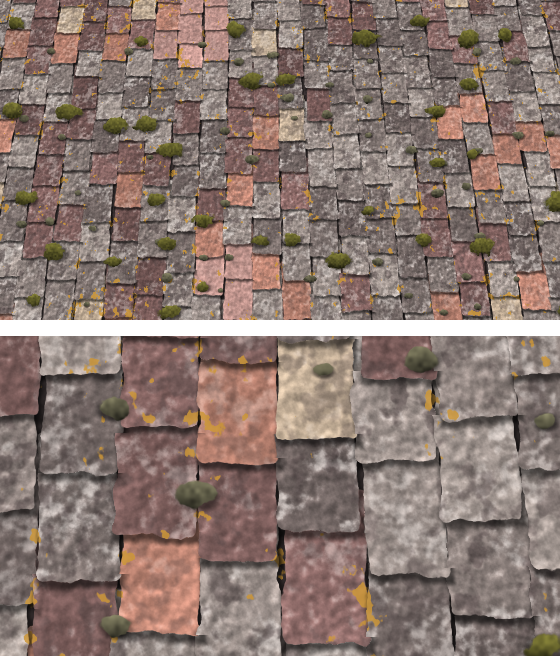
Top: the whole. Bottom: its middle third, enlarged.
A Shadertoy shader for this texture:

```glsl
// Weathered clay roof: staggered tile columns fanning downwards, with lichen and moss.

// Layout: lengths in canvas heights, patches in tile units
const float AXIS_X = 0.79;         // column that runs straight down
const float WIDTH_TOP = 0.075;     // column width at the top edge
const float WIDTH_BOTTOM = 0.094;  // column width at the bottom edge
const float ROW_TOP = 0.082;       // row height at the top edge
const float ROW_GROWTH = 0.53;     // relative row growth over the canvas
const float TILE_ASPECT = 1.2;     // exposed height over width
const float CORNER = 0.07;
const vec2 PATCH_A = vec2(-2.2, 1.6);  // newer pink tiles
const vec2 PATCH_B = vec2(-1.0, 9.2);

// Colours
const vec3 GREY_DARK = vec3(0.43, 0.385, 0.375);
const vec3 GREY_LIGHT = vec3(0.66, 0.615, 0.59);
const vec3 MAROON = vec3(0.49, 0.37, 0.36);
const vec3 ORANGE = vec3(0.74, 0.52, 0.45);
const vec3 PINK = vec3(0.75, 0.58, 0.55);
const vec3 SAND = vec3(0.75, 0.67, 0.58);
const vec3 LICHEN = vec3(0.77, 0.745, 0.73);
const vec3 OCHRE = vec3(0.80, 0.59, 0.22);
const vec3 GRIME = vec3(0.32, 0.275, 0.275);
const vec3 GAP = vec3(0.21, 0.18, 0.18);
const vec3 MOSS = vec3(0.35, 0.34, 0.15);
const vec3 TUFT = vec3(0.36, 0.35, 0.27);

float hash(vec2 p) {
    vec3 q = fract(p.xyx * 0.1031);
    q += dot(q, q.yzx + 33.33);
    return fract((q.x + q.y) * q.z);
}

vec2 hash2(vec2 p) { return vec2(hash(p), hash(p + 57.3)); }

float noise(vec2 p) {
    vec2 i = floor(p), f = fract(p);
    f = f * f * (3.0 - 2.0 * f);
    return mix(mix(hash(i), hash(i + vec2(1, 0)), f.x),
               mix(hash(i + vec2(0, 1)), hash(i + vec2(1, 1)), f.x), f.y);
}

float fbm(vec2 p) {
    float sum = 0.0, amp = 0.533;
    for (int i = 0; i < 4; i++) {
        sum += amp * noise(p);
        p = mat2(1.6, 1.2, -1.2, 1.6) * p + 11.7;
        amp *= 0.5;
    }
    return sum;
}

// Clay colour in rgb, amount of weathering in a
vec4 tileClay(vec2 id, vec2 centre) {
    float kind = hash(id + 3.1) + 0.3 * (noise(centre * 0.4 + 20.0) - 0.5);
    float tone = hash(id + 8.7);
    float patchDist = min(length((centre - PATCH_A) * vec2(0.62, 0.55)),
                          length((centre - PATCH_B) * vec2(0.62, 0.7)));
    if (patchDist + 0.5 * tone < 1.0) return vec4(PINK * (0.92 + 0.16 * tone), 0.15);
    if (kind > 0.93) return vec4(ORANGE * (0.86 + 0.2 * tone), 0.4);
    if (kind > 0.74) return vec4(MAROON * (0.84 + 0.32 * tone), 0.6);
    if (kind < 0.03) return vec4(SAND, 0.5);
    return vec4(mix(GREY_DARK, GREY_LIGHT, tone), mix(0.6, 1.0, hash(id + 4.4)));
}

// Scattered domes, lit from above
void drawMoss(inout vec3 col, vec2 p, float cell, float chance, float size, vec3 tint) {
    vec2 base = floor(p / cell);
    float rough = fbm(p * 55.0), fuzz = noise(p * 190.0);
    for (int y = -1; y <= 1; y++)
    for (int x = -1; x <= 1; x++) {
        vec2 id = base + vec2(x, y);
        if (hash(id + cell * 91.0) > chance) continue;
        vec2 centre = (id + 0.15 + 0.7 * hash2(id + 5.0)) * cell;
        vec2 radius = size * mix(0.5, 1.0, hash(id + 9.4)) * vec2(1.0 + 0.5 * hash(id + 2.6), 0.9);
        vec2 q = (p - centre) / radius;
        float d = length(q) + 1.1 * (rough - 0.5);
        col *= mix(0.5, 1.0, smoothstep(0.7, 1.35, length(q + vec2(-0.08, 0.25))));
        float light = 0.55 + 0.4 * q.y + 0.5 * rough + 0.4 * fuzz;
        col = mix(col, tint * max(light, 0.35), smoothstep(1.08, 0.88, d));
    }
}

void mainImage(out vec4 fragColor, in vec2 fragCoord) {
    vec2 p = fragCoord / iResolution.y;
    float down = 1.0 - p.y;
    float colWidth = mix(WIDTH_TOP, WIDTH_BOTTOM, down);
    vec2 roof = vec2((p.x - AXIS_X) / colWidth,
                     log(1.0 + ROW_GROWTH * down) / (ROW_GROWTH * ROW_TOP));
    float soft = 0.8 / (iResolution.y * colWidth);
    float chip = 0.11 * (fbm(roof * 5.0) - 0.5);

    // Lay tiles from the lower rows up, each overlapping the one below
    vec4 clay = vec4(GAP, 0.0);
    float shade = 1.0, edge = 0.0;
    vec2 seed = vec2(0.0);
    for (int r = 1; r >= -1; r--)
    for (int c = -1; c <= 1; c++) {
        float column = floor(roof.x) + float(c);
        float stagger = 0.5 * mod(column, 2.0) + 0.3 * hash(vec2(column, 71.0));
        vec2 id = vec2(column, floor(roof.y - stagger) + float(r));
        vec2 jitter = hash2(id + 31.0) - 0.5;
        vec2 foot = vec2(column + 0.5, id.y + 1.0 + stagger) + jitter * vec2(0.1, 0.16);
        vec2 q = (roof - foot) * vec2(1.0, TILE_ASPECT);
        q += vec2(-q.y, q.x) * 0.1 * (hash(id + 13.0) - 0.5);
        vec2 halfSize = vec2(0.475 + 0.04 * hash(id + 19.0), 0.9);
        vec2 b = abs(q + vec2(0.0, halfSize.y)) - halfSize + CORNER;
        float d = length(max(b, 0.0)) + min(max(b.x, b.y), 0.0) - CORNER + chip;
        vec2 s = abs(q + vec2(-0.03, halfSize.y - 0.06)) - halfSize;
        shade *= mix(0.45, 1.0, smoothstep(-0.03, 0.08, max(s.x, s.y) + chip));
        float cover = smoothstep(soft, -soft, d);
        clay = mix(clay, tileClay(id, foot), cover);
        shade = mix(shade, 1.0, cover);
        edge = mix(edge, d, cover);
        if (cover > 0.5) seed = id;
    }

    // Rough, blotched surface
    vec2 s = roof * vec2(1.0, TILE_ASPECT) + 17.0 * hash2(seed);
    float blotch = fbm(s * 2.4), grain = fbm(s * 8.0), speck = noise(s * 15.0);
    float relief = grain - fbm(s * 8.0 + vec2(0.35, 0.45));
    float wear = clay.a;
    vec3 col = clay.rgb * (0.8 + 0.24 * grain + 0.18 * speck);
    float crust = smoothstep(0.5, 0.68, 0.5 * blotch + 0.35 * grain + 0.15 * speck);
    col = mix(col, LICHEN, 0.68 * wear * crust);
    col = mix(col, GRIME, 0.58 * wear * smoothstep(0.47, 0.3, fbm(s * 4.5 + 40.0)));
    col *= 1.0 + 0.6 * relief * (0.3 + 0.7 * wear);
    col *= 1.0 + 0.08 * smoothstep(-0.14, -0.05, edge);

    // Ochre lichen, mostly along tile rims
    float rim = smoothstep(-0.3, 0.0, edge);
    float bloom = noise(roof * 0.9 + 6.0) * 0.25 + fbm(roof * 5.0 + 90.0) + 0.1 * rim;
    col = mix(col, OCHRE, 0.85 * smoothstep(0.92, 0.98, bloom + 0.12 * (speck - 0.5)));
    col *= shade;

    // Small grey tufts, then large green cushions
    drawMoss(col, p, 0.11, 0.3, 0.015, TUFT);
    drawMoss(col, p, 0.14, 0.4, 0.031, MOSS);
    fragColor = vec4(clamp(col, 0.0, 1.0), 1.0);
}
```
